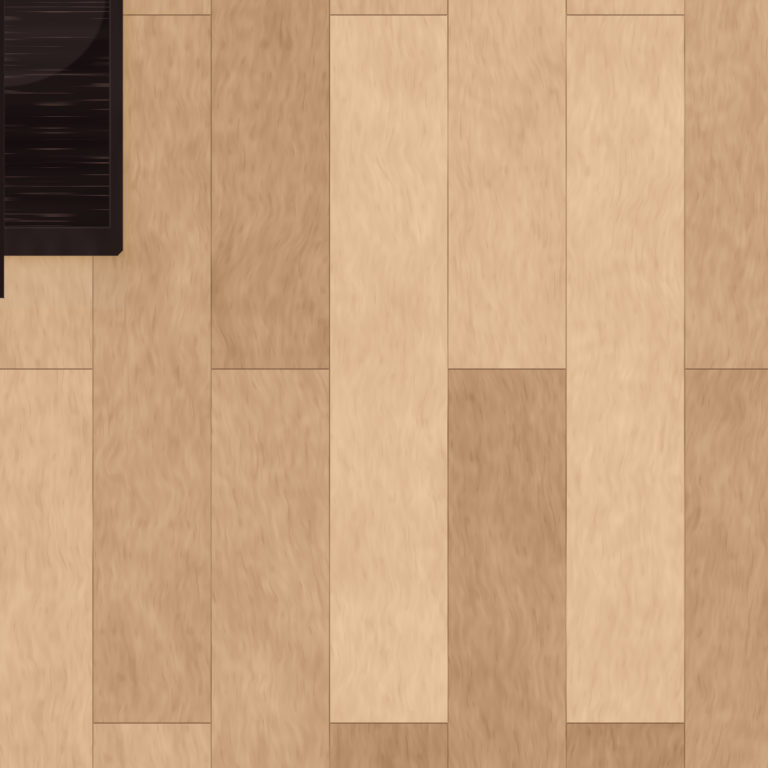
A Shadertoy shader for this texture:

```glsl
// Pale wooden floor of staggered vertical planks with a dark lacquered panel in the upper left corner.

float hash(vec2 p) {
    return fract(sin(dot(p, vec2(127.1, 311.7))) * 43758.5453);
}

float noise(vec2 p) {
    vec2 i = floor(p), f = fract(p);
    f = f * f * (3.0 - 2.0 * f);
    return mix(mix(hash(i), hash(i + vec2(1, 0)), f.x),
               mix(hash(i + vec2(0, 1)), hash(i + vec2(1, 1)), f.x), f.y);
}

float fbm(vec2 p) {
    float sum = 0.0, amp = 0.5;
    for (int i = 0; i < 4; i++) {
        sum += amp * noise(p);
        p = p * 2.03 + 17.3;
        amp *= 0.5;
    }
    return sum;
}

float box(vec2 p, vec2 lo, vec2 hi) {
    vec2 d = max(lo - p, p - hi);
    return max(d.x, d.y);
}

// Lightness of each plank: bottom, middle and top of every column
const float plankTone[21] = float[21](
    0.77, 0.66, 0.60,  0.70, 0.46, 0.52,  0.54, 0.36, 0.30,
    0.22, 0.95, 0.70,  0.33, 0.83, 0.80,  0.20, 0.95, 0.82,
    0.42, 0.56, 0.50);

vec3 planks(vec2 p, float px) {
    const vec2 size = vec2(0.1541, 0.922);
    float u = (p.x - 0.1209) / size.x + 1.0;
    float column = clamp(floor(u), 0.0, 6.0);
    float stagger = 0.5 * (1.0 - mod(column, 2.0));
    float v = (p.y - 0.0585) / size.y + 1.0 - stagger;
    float row = clamp(floor(v), 0.0, 2.0);
    float tone = plankTone[int(column * 3.0 + row)];

    // Slanted, wavy grain, different on each plank
    vec2 id = vec2(column, row);
    float seed = hash(id + 3.7);
    vec2 q = p + 9.0 * vec2(seed, hash(id + 8.1));
    q.x += (seed - 0.5) * 0.3 * p.y + 0.05 * (fbm(q * vec2(6, 8)) - 0.5);
    float clouds = fbm(q * vec2(11, 9)) - 0.47;
    float figure = sin(60.0 * fbm(q * vec2(6, 4)) + 25.0 * q.x);
    float fibre = noise(q * vec2(300, 75)) + noise(q * vec2(190, 40) + 7.0) - 1.0;
    float streak = fbm(q * vec2(75, 9)) - 0.47;
    float pores = smoothstep(0.70, 0.95, noise(q * vec2(260, 50) + 40.0));
    float stain = smoothstep(0.62, 0.85, fbm(q * vec2(18, 7) + 60.0));
    float depth = mix(1.0, 0.65, tone);
    tone += depth * (0.40 * clouds + 0.045 * figure + 0.17 * fibre + 0.22 * streak
                     - 0.16 * pores - 0.25 * stain);

    vec3 wood = mix(vec3(0.67, 0.51, 0.37), vec3(0.895, 0.755, 0.605), clamp(tone, -0.25, 1.15));

    // Hairline seams, fading in places along the sides
    vec2 cell = fract(vec2(u, v));
    vec2 edge = min(cell, 1.0 - cell) * size;
    vec2 seam = 1.0 - smoothstep(0.0, 0.0006 + px, edge);
    float wear = 0.3 + 0.7 * noise(p * vec2(13, 16));
    vec2 strength = vec2(0.55 * wear, 0.55);
    seam *= strength;
    return mix(wood, vec3(0.42, 0.29, 0.19), max(seam.x, seam.y));
}

vec3 lacquer(vec2 p, float px) {
    // Fine horizontal streaks on a nearly black face
    float lines = noise(vec2(p.x * 14.0, p.y * 330.0));
    float breaks = noise(vec2(p.x * 60.0, p.y * 250.0) + 5.0);
    float bands = noise(vec2(p.x * 3.0, p.y * 70.0));
    vec3 face = vec3(0.095, 0.062, 0.062) + vec3(0.04, 0.032, 0.03) * (bands - 0.4);
    face += vec3(0.19, 0.15, 0.13) * smoothstep(0.62, 0.98, lines) * (0.25 + 0.75 * breaks);

    // Curved reflection
    float gloss = length(vec2(p.x / 0.137, (1.0 - p.y) / 0.113)) - 1.0;
    face += vec3(0.060, 0.055, 0.052) * (1.0 - smoothstep(-0.02, 0.02, gloss));

    // Bevelled frame
    float inner = box(p, vec2(0.006, 0.705), vec2(0.142, 1.1));
    vec3 frame = vec3(0.15, 0.11, 0.105) + 0.04 * (noise(p * vec2(60, 18)) - 0.5);
    frame += 0.05 * (1.0 - smoothstep(0.0, 0.0015 + px, abs(inner - 0.001)));
    return mix(face, frame, smoothstep(-px, px, inner));
}

void mainImage(out vec4 fragColor, in vec2 fragCoord) {
    vec2 p = fragCoord / iResolution.xy;
    float px = 1.0 / min(iResolution.x, iResolution.y);
    vec3 color = planks(p, px);

    // Faint pale haze and warm shadow around the panel
    float haze = 1.0 - smoothstep(-0.004, 0.004, box(p, vec2(-0.1, 0.598), vec2(0.165, 1.1)));
    color = mix(color, vec3(0.82, 0.70, 0.58), 0.22 * haze);
    float panel = box(p, vec2(-0.1, 0.667), vec2(0.160, 1.1));
    color *= 1.0 - vec3(0.10, 0.13, 0.22) * exp(-max(panel, 0.0) * 110.0);

    // Panel with a clipped corner, and the narrow strip hanging below it
    panel = max(panel, (p.x - p.y + 0.514) * 0.7071);
    float strip = box(p, vec2(-0.1, 0.612), vec2(0.0052, 1.1));
    color = mix(color, lacquer(p, px), 1.0 - smoothstep(-px, px, panel));
    color = mix(color, vec3(0.13, 0.09, 0.085), 1.0 - smoothstep(-px, px, strip));

    fragColor = vec4(color, 1.0);
}
```
